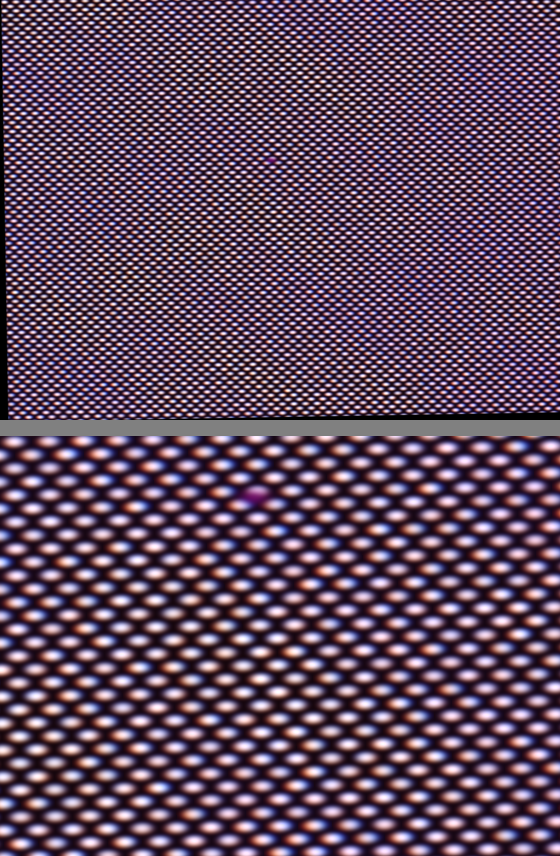
Top: the whole. Bottom: its middle third, enlarged.
This pattern is drawn by a Shadertoy shader. Its source:

```glsl
float hash(vec2 p) {
    return fract(sin(dot(p, vec2(127.1, 311.7))) * 4375.85);
}

// Broad, slow drift made of layered sines, about -1 to 1
float drift(vec2 p) {
    return 0.35 * sin(p.x * 5.1 + p.y * 3.7 + 1.6 * sin(p.y * 6.3))
         + 0.35 * sin(p.y * 17.0 - p.x * 4.2 + sin(p.x * 9.0))
         + 0.30 * sin(p.x * 23.0 + p.y * 31.0);
}

// Flat-topped elliptical dot, one falloff per colour channel
vec3 dotGlow(vec2 d, float fringe) {
    vec3 x = (vec3(d.x) + fringe * vec3(1.0, 0.0, -1.0)) / vec3(0.315, 0.30, 0.31);
    vec3 y = (vec3(d.y) + vec3(0.03, 0.0, -0.04)) / vec3(0.42, 0.41, 0.42);
    vec3 q = x * x + y * y;
    return exp(-q * (0.75 + 0.4 * q));
}

// Staggered rows of dots; the unit cell is one column by one row
vec3 dotLattice(vec2 grid, float tone) {
    vec3 light = vec3(0.0);
    for (int j = -1; j <= 1; j++) {
        float row = floor(grid.y) + float(j);
        float x = grid.x + 0.5 * mod(row, 2.0);
        vec2 id = vec2(floor(x), row);
        vec2 d = vec2(fract(x) - 0.5, grid.y - row - 0.5);

        // Each dot varies in brightness, tint and colour fringe
        float vary = hash(id) - 0.5;
        float warm = hash(id + 37.0) - 0.5;
        float fringe = 0.03 + 0.02 * tone + 0.06 * (hash(id + 71.0) - 0.5);
        vec3 tint = vec3(0.91, 0.88, 0.92) + vec3(0.08, 0.0, -0.08) * warm;
        light += tint * (1.0 + 0.16 * vary) * dotGlow(d, fringe);
    }
    return light;
}

void mainImage(out vec4 fragColor, in vec2 fragCoord) {
    vec2 uv = fragCoord / iResolution.y;
    float pixel = 1.0 / iResolution.y;

    // Slightly tilted panel
    vec2 panel = mat2(cos(0.017), -sin(0.017), sin(0.017), cos(0.017)) * uv;
    vec2 grid = panel * vec2(36.4, 94.0);
    float tone = drift(uv);

    // Dark gaps shift between brown and violet
    vec3 gap = mix(vec3(0.075, 0.02, 0.04), vec3(0.085, 0.03, 0.12), 0.5 + 0.5 * tone);
    vec3 color = gap + dotLattice(grid, tone) * (1.0 - 0.04 * tone);
    color.g *= 1.0 - 0.04 * tone - 0.04 * uv.x;

    // One faulty magenta dot
    vec2 faultOffset = (uv - vec2(0.646, 0.618)) / vec2(0.012, 0.006);
    float fault = exp(-dot(faultOffset, faultOffset));
    color = mix(color, vec3(0.45, 0.05, 0.45), 0.8 * fault);

    // Black border past the panel's left and lower edges
    color *= smoothstep(-pixel, pixel, panel.x - 0.020)
           * smoothstep(-pixel, pixel, panel.y + 0.004);
    fragColor = vec4(clamp(color, 0.0, 1.0), 1.0);
}
```
